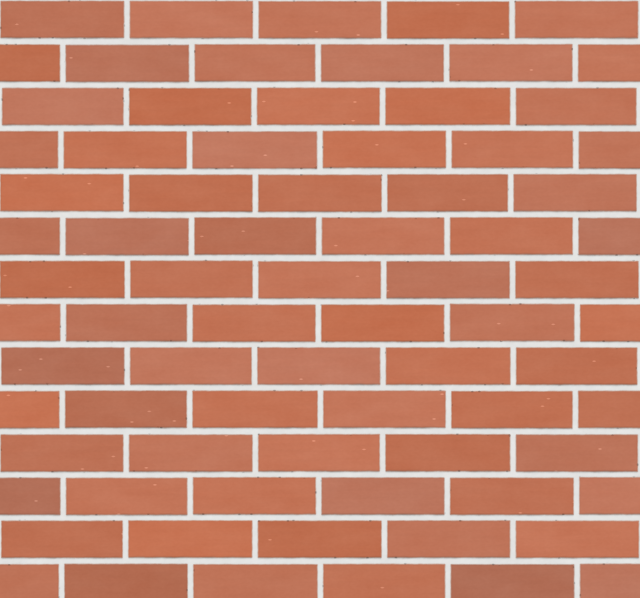
Give the GLSL for this texture, as a Shadertoy shader.

```glsl
#define COLUMNS 4.98      // bricks across the canvas width
#define COURSES 14.78     // brick courses per canvas width
#define ORIGIN vec2(0.016, 0.044)
#define JOINT vec2(0.0094, 0.0102)
#define JITTER 0.0042     // wander of the upright joints
#define SOFTNESS 0.0019
#define CORNER 0.0012
#define SHADOW 0.19
#define MORTAR vec3(0.895, 0.895, 0.888)
#define CLAY_ORANGE vec3(0.765, 0.438, 0.312)
#define CLAY_PINK vec3(0.742, 0.468, 0.375)

float hash(vec2 p) {
    p = fract(p * vec2(0.1031, 0.1137) + 0.317);
    p += dot(p, p.yx + 33.33);
    return fract((p.x + p.y) * p.x * 17.0 + p.y * 5.3);
}

// Layered, warped sines, roughly -1 to 1
float ripple(vec2 p) {
    float sum = 0.0, gain = 0.5;
    for (int i = 0; i < 4; i++) {
        sum += gain * sin(p.x + 1.8 * sin(p.y)) * cos(p.y * 0.8 + sin(p.x * 0.7));
        p = mat2(1.4, 1.1, -1.1, 1.4) * p + 3.7;
        gain *= 0.6;
    }
    return sum;
}

// Distance to the nearest scattered point, in cells; z is that point's hash
vec2 cellular(vec2 p) {
    vec2 base = floor(p), nearest = vec2(9.0, 0.0);
    for (int y = -1; y <= 1; y++)
    for (int x = -1; x <= 1; x++) {
        vec2 id = base + vec2(x, y);
        vec2 point = id + vec2(hash(id), hash(id + 71.0));
        float d = length(p - point);
        if (d < nearest.x) nearest = vec2(d, hash(id + 139.0));
    }
    return nearest;
}

float jointShift(vec2 id) {
    return JITTER * (hash(id + 23.0) - 0.5);
}

void mainImage(out vec4 fragColor, in vec2 fragCoord) {
    // Canvas widths, measured down from the top left
    vec2 p = vec2(fragCoord.x, iResolution.y - fragCoord.y) / iResolution.x;
    vec2 size = 1.0 / vec2(COLUMNS, COURSES);

    // Running bond: every other course moves by half a brick
    vec2 grid = p / size + ORIGIN;
    float course = floor(grid.y);
    grid.x += 0.5 * mod(course, 2.0);
    vec2 id = vec2(floor(grid.x), course);
    vec2 local = fract(grid) * size;

    // Brick outline with uneven ends and slightly wavy edges
    vec2 low = 0.5 * JOINT;
    vec2 high = size - low;
    low.x += jointShift(id);
    high.x += jointShift(id + vec2(1.0, 0.0));
    float tilt = (hash(id + 51.0) - 0.5) * 0.0012;
    vec2 wobble = 0.0004 * vec2(ripple(p * 190.0), ripple(p * 170.0 + 9.0));
    vec2 q = local + wobble + vec2(0.0, tilt);
    vec2 away = abs(q - 0.5 * (low + high)) - 0.5 * (high - low) + CORNER;
    float dist = length(max(away, 0.0)) + min(max(away.x, away.y), 0.0) - CORNER;
    float soft = max(SOFTNESS, 0.8 / iResolution.x);
    float brick = 1.0 - smoothstep(-soft, soft, dist);

    // Clay: a tint per brick, flat streaks, cloudy mottling and fine grain
    vec3 clay = mix(CLAY_ORANGE, CLAY_PINK, hash(id + 5.0));
    clay *= 0.975 + 0.05 * hash(id + 37.0);
    clay *= 1.0 - 0.05 * step(0.88, hash(id + 83.0));
    vec2 shifted = p + hash(id) * 3.0;
    clay *= 1.0 + 0.012 * ripple(shifted * vec2(25.0, 260.0));
    clay += 0.016 * ripple(shifted * vec2(32.0, 55.0)) * vec3(0.6, 1.0, 1.1);
    clay += 0.007 * ripple(p * 420.0);

    // Rare pale chips on the clay
    vec2 chip = cellular(p * vec2(38.0, 75.0));
    clay += 0.10 * step(0.97, chip.y) * (1.0 - smoothstep(0.03, 0.16, chip.x));

    // Mortar: soft blotches
    vec3 mortar = MORTAR + 0.016 * ripple(p * 75.0) + 0.008 * ripple(p * 330.0);
    vec3 color = mix(mortar, clay, brick);

    // Grime along the edges, heaviest under each brick
    float patchy = 0.75 + 0.5 * ripple(vec2(p.x * 60.0, course * 7.0));
    float under = (q.y - high.y - 0.0004) / 0.0019;
    float span = smoothstep(low.x - 0.002, low.x + 0.002, q.x)
               * (1.0 - smoothstep(high.x - 0.002, high.x + 0.002, q.x));
    float rim = exp(-pow(dist / 0.0017, 2.0));
    color *= 1.0 - SHADOW * clamp(patchy, 0.2, 1.2) * span * exp(-under * under);
    color *= 1.0 - 0.05 * rim;

    // Small dark specks caught in the edges
    vec2 speck = cellular(p * 90.0 + 40.0);
    float spot = step(0.86, speck.y) * (1.0 - smoothstep(0.05, 0.28, speck.x));
    color *= 1.0 - 0.22 * spot * rim;

    fragColor = vec4(clamp(color, 0.0, 1.0), 1.0);
}
```
